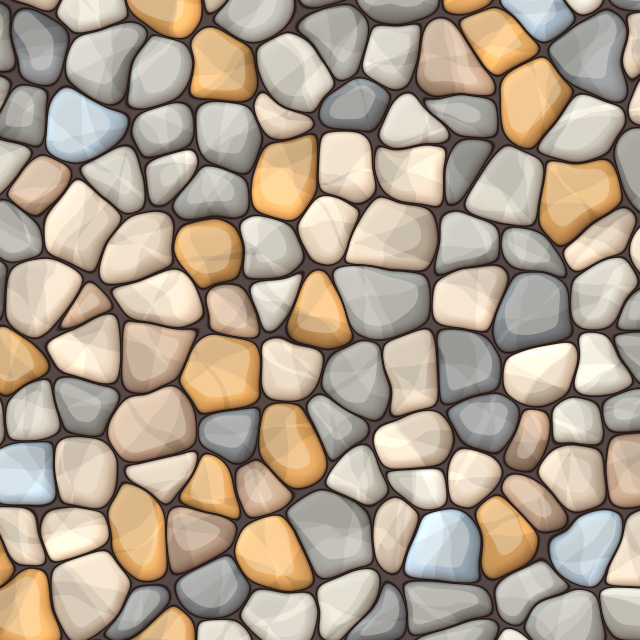
This texture is drawn by a three.js fragment shader. Its source:

```glsl
// Painted river pebbles packed in dark mortar, lit from the upper left.
// A weighted Voronoi diagram gives the stones, a soft minimum of the edge
// distances rounds them, and tilted planes add brushed facets.

#define STONES 10.4      // stones across the canvas
#define JITTER 0.82      // scatter of the stone centres
#define SIZE_SPREAD 0.30 // difference between small and large stones
#define ROUNDING 14.0    // lower is rounder
#define GAP 0.008        // half width of the mortar joint
#define OUTLINE 0.035    // width of the dark contour
#define SOFT 0.012       // edge smoothing
#define FACET 0.10       // strength of the facets
#define MORTAR vec3(0.335, 0.285, 0.28)
#define INK vec3(0.15, 0.10, 0.085)
#define LIGHT vec2(-0.55, 0.835)

varying vec2 vUv;

float hash(vec2 p) {
  return fract(sin(dot(p, vec2(127.1, 311.7))) * 43758.55);
}

vec2 hash2(vec2 p) {
  return vec2(hash(p), hash(p + 57.3));
}

float noise(vec2 p) {
  vec2 i = floor(p), f = fract(p);
  f = f * f * (3.0 - 2.0 * f);
  return mix(mix(hash(i), hash(i + vec2(1.0, 0.0)), f.x),
             mix(hash(i + vec2(0.0, 1.0)), hash(i + 1.0), f.x), f.y);
}

vec2 stoneCentre(vec2 cell) {
  return cell + 0.5 + JITTER * (hash2(cell) - 0.5);
}

// Squared distance to a stone, reduced for the larger ones.
float power(vec2 p, vec2 cell) {
  vec2 q = p - stoneCentre(cell);
  return dot(q, q) - SIZE_SPREAD * hash(cell + 19.7);
}

vec2 nearestStone(vec2 p) {
  vec2 base = floor(p), best = base;
  float least = 1e3;
  for (int y = -2; y <= 2; y++)
    for (int x = -2; x <= 2; x++) {
      vec2 cell = base + vec2(float(x), float(y));
      float d = power(p, cell);
      if (d < least) { least = d; best = cell; }
    }
  return best;
}

// Rounded distance to the stone's border in x, outward direction in yz.
vec3 stoneBorder(vec2 p, vec2 stone) {
  vec2 centre = stoneCentre(stone), outward = vec2(0.0);
  float own = power(p, stone), total = 0.0;
  for (int y = -2; y <= 2; y++)
    for (int x = -2; x <= 2; x++) {
      if (x == 0 && y == 0) continue;
      vec2 cell = stone + vec2(float(x), float(y));
      vec2 across = stoneCentre(cell) - centre;
      float span = max(length(across), 0.01);
      float d = (power(p, cell) - own) / (2.0 * span);
      float weight = exp(-ROUNDING * d);
      total += weight;
      outward += weight * across / span;
    }
  total = max(total, 1e-6);
  return vec3(-log(total) / ROUNDING, outward / total);
}

vec3 stoneColour(float pick) {
  vec3 c = vec3(0.90, 0.825, 0.735);                // cream
  if (pick > 0.25) c = vec3(0.83, 0.815, 0.765);    // pale grey
  if (pick > 0.46) c = vec3(0.64, 0.64, 0.62);      // grey
  if (pick > 0.67) c = vec3(0.52, 0.535, 0.545);    // slate
  if (pick > 0.75) c = vec3(0.88, 0.66, 0.39);      // ochre
  if (pick > 0.88) c = vec3(0.77, 0.65, 0.55);      // taupe
  if (pick > 0.95) c = vec3(0.72, 0.80, 0.86);      // blue
  return c;
}

void main() {
  vec2 p = vUv * STONES + 3.0;
  p += 0.22 * (vec2(noise(p * 1.7), noise(p * 1.7 + 31.0)) - 0.5);

  vec2 stone = nearestStone(p);
  vec3 border = stoneBorder(p, stone);
  float depth = border.x - GAP;
  vec2 q = p - stoneCentre(stone);

  // Facets: random planes cut each stone into slightly different tones.
  float tone = 1.0;
  for (int i = 0; i < 4; i++) {
    vec2 r = hash2(stone + 7.1 * float(i) + 3.0);
    float a = 6.2832 * r.x;
    float side = dot(q, vec2(cos(a), sin(a))) + 0.4 * (r.y - 0.5);
    side += 0.08 * (noise(p * 4.0) - 0.5);
    tone += FACET * (smoothstep(-0.012, 0.012, side) - 0.5);
  }

  // Rounded form: a lit flank, a shaded flank and a pale top plane.
  float facing = dot(border.yz, LIGHT);
  float rim = 1.0 - smoothstep(0.0, 0.22, depth);
  float shade = rim * (0.24 - 0.55 * facing);
  float top = depth - 0.15 + 0.22 * dot(q, LIGHT) + 0.08 * (noise(p * 3.0) - 0.5);
  float glow = smoothstep(-0.01, 0.015, top);

  vec3 colour = stoneColour(hash(stone + 41.0)) * tone;
  colour *= 1.0 + 0.10 * (hash(stone + 83.0) - 0.5);
  colour *= mix(vec3(1.0), vec3(0.64, 0.56, 0.51), clamp(shade, -0.15, 1.0));
  colour = mix(colour, vec3(0.98, 0.955, 0.90), 0.32 * glow);
  colour *= mix(0.74, 1.0, smoothstep(0.0, 0.065, depth));

  // Contour and mortar.
  vec3 ground = mix(INK, MORTAR, smoothstep(0.0, OUTLINE, -depth));
  float inside = smoothstep(-SOFT, SOFT, depth - 0.3 * OUTLINE);
  gl_FragColor = vec4(clamp(mix(ground, colour, inside), 0.0, 1.0), 1.0);
}
```
